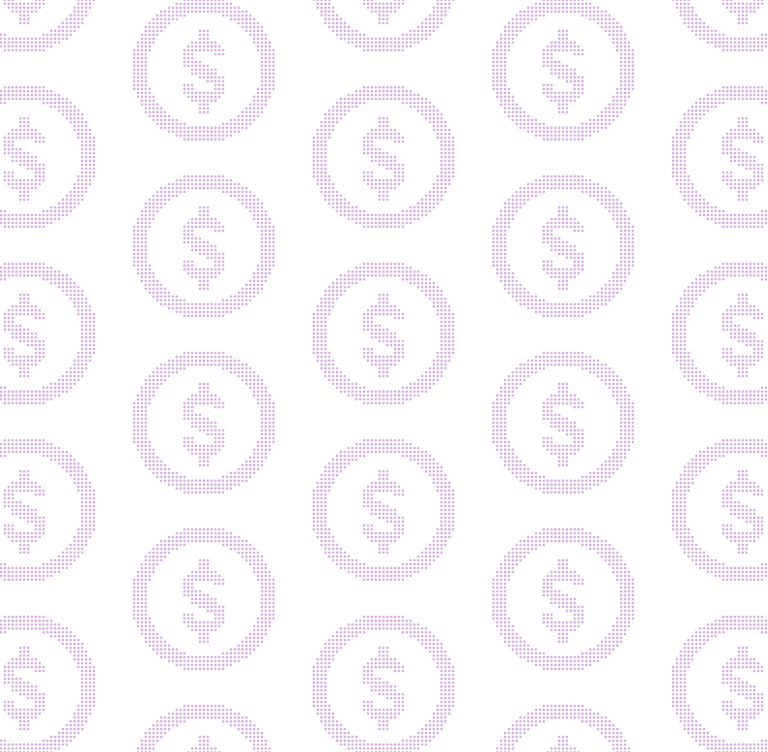
This pattern is drawn by a Shadertoy shader. Its source:

```glsl
// Lengths are fractions of the canvas width
const vec2  CELL       = vec2(0.2339, 0.2298);  // spacing of coins
const vec2  ORIGIN     = vec2(0.4993, 0.5449);  // centre of one coin
const float STAGGER    = 0.495;                 // rise of odd columns, in cells
const float DOT_PITCH  = 0.00504;

// Lengths below are in dot pitches
const float DOT_RADIUS = 0.315;
const float RING_OUTER = 18.7;
const float RING_INNER = 14.6;

const vec3 PAPER = vec3(1.0);
const vec3 INK   = vec3(0.835, 0.665, 0.905);

bool inRing(vec2 dotId) {
    float r = length(dotId);
    return r > RING_INNER && r < RING_OUTER;
}

// Currency sign: one half is described, the other is its half turn
bool inSign(vec2 dotId) {
    vec2 p = dotId + vec2(0.0, 0.5);
    float tipBase = p.y > 0.0 ? 4.0 : 3.0;
    if (p.y < 0.0) p = -p;
    float a = abs(p.x);

    bool stem  = a < 1.5 && p.y > 8.0 && p.y < 11.0;
    bool cap   = p.y > 5.0 && p.y < 8.0 && a < 10.9 - p.y;
    bool arm   = a > 2.5 && a < 5.5 && p.y < 5.0
              && p.y > (p.x > 0.0 ? tipBase : 1.0);
    bool spine = p.y < 3.0 && a < 5.5
              && p.x > -2.5 - 2.0 * p.y && p.x < 4.6 - 2.2 * p.y;
    return stem || cap || arm || spine;
}

void mainImage(out vec4 fragColor, in vec2 fragCoord) {
    vec2 uv = fragCoord / iResolution.x;

    // Staggered columns of coins
    vec2 grid = (uv - ORIGIN) / CELL;
    float column = floor(grid.x + 0.5);
    grid.y -= STAGGER * mod(column, 2.0);
    vec2 local = (fract(grid + 0.5) - 0.5) * CELL / DOT_PITCH;

    // Round dots on a square lattice centred on each coin
    vec2 dotId = floor(local + 0.5);
    float dist = length(local - dotId) - DOT_RADIUS;
    float pixel = 1.0 / (iResolution.x * DOT_PITCH);
    float coverage = clamp(0.5 - dist / pixel, 0.0, 1.0);

    float lit = inRing(dotId) || inSign(dotId) ? 1.0 : 0.0;
    fragColor = vec4(mix(PAPER, INK, coverage * lit), 1.0);
}
```
